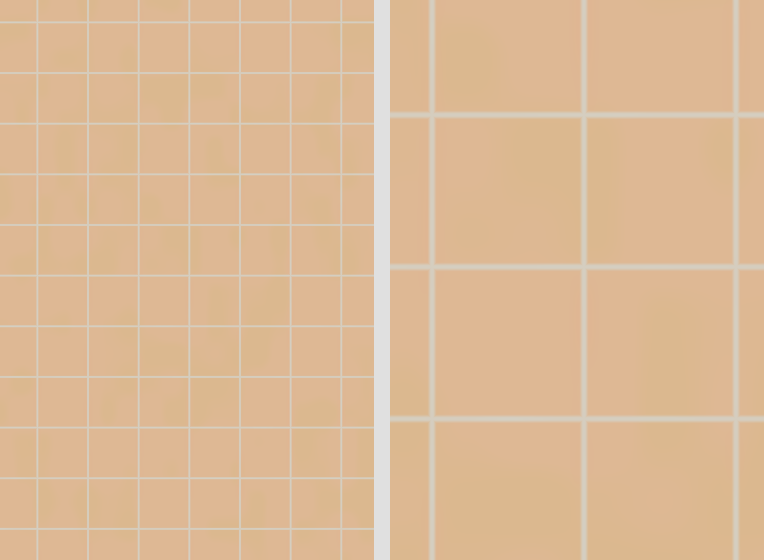
Left, the full canvas; right, a detail of the centre.
This pattern is drawn by a WebGL 2 fragment shader. Its source:

```glsl
#version 300 es
precision highp float;
// Tan sheet ruled with a square grid of thin pale grey lines.
// Distance to the nearest rule draws the grid; value noise tints the
// ground in faint patches and slightly varies the strength of the rules.
uniform vec2 u_resolution;
out vec4 fragColor;

// Lengths are fractions of the canvas height.
const float PITCH = 0.09045;
const vec2 GRID_ORIGIN = vec2(0.3381, 0.5078);
const float HALF_WIDTH = 0.0017;
const float EDGE_SOFTNESS = 0.0013;

const vec3 TAN = vec3(0.870, 0.720, 0.580);
const vec3 OCHRE = vec3(0.860, 0.722, 0.560);
const vec3 PEACH = vec3(0.878, 0.710, 0.572);
const vec3 RULE_GREY = vec3(0.832, 0.812, 0.762);

float hash(vec2 p) {
    return fract(sin(dot(p, vec2(127.1, 311.7))) * 43758.5453);
}

float valueNoise(vec2 p) {
    vec2 cell = floor(p);
    vec2 f = fract(p);
    f = f * f * (3.0 - 2.0 * f);
    float low = mix(hash(cell), hash(cell + vec2(1.0, 0.0)), f.x);
    float high = mix(hash(cell + vec2(0.0, 1.0)), hash(cell + 1.0), f.x);
    return mix(low, high, f.y);
}

// Distance to the nearest vertical (x) and horizontal (y) rule.
vec2 ruleDistance(vec2 p, vec2 origin, float pitch) {
    return abs(fract((p - origin) / pitch + 0.5) - 0.5) * pitch;
}

// Soft coverage of both rule directions.
vec2 ruleCoverage(vec2 dist, float halfWidth, float softness) {
    return 1.0 - smoothstep(vec2(halfWidth - softness),
                            vec2(halfWidth + softness), dist);
}

// Ground with faint yellowish patches and a warm fringe by vertical rules.
vec3 groundColor(vec2 p, float verticalDist) {
    float patches = smoothstep(0.52, 0.85, valueNoise(p * vec2(26.0, 19.0)));
    float fringe = 1.0 - smoothstep(0.002, 0.010, verticalDist);
    fringe *= smoothstep(0.35, 0.8, valueNoise(p * 23.0 + 40.0));
    return mix(mix(TAN, OCHRE, patches), PEACH, 0.6 * fringe);
}

void main() {
    vec2 p = gl_FragCoord.xy / u_resolution.y;
    float pixel = 1.0 / u_resolution.y;

    vec2 dist = ruleDistance(p, GRID_ORIGIN, PITCH);
    float softness = max(EDGE_SOFTNESS, 0.7 * pixel);
    vec2 cover = ruleCoverage(dist, HALF_WIDTH, softness);

    // Rules fade a little along their length.
    float strength = mix(0.90, 1.0, valueNoise(p * 34.0 + 9.0));
    float rules = max(cover.x, cover.y) * strength;

    vec3 color = mix(groundColor(p, dist.x), RULE_GREY, rules);
    fragColor = vec4(color, 1.0);
}
```
